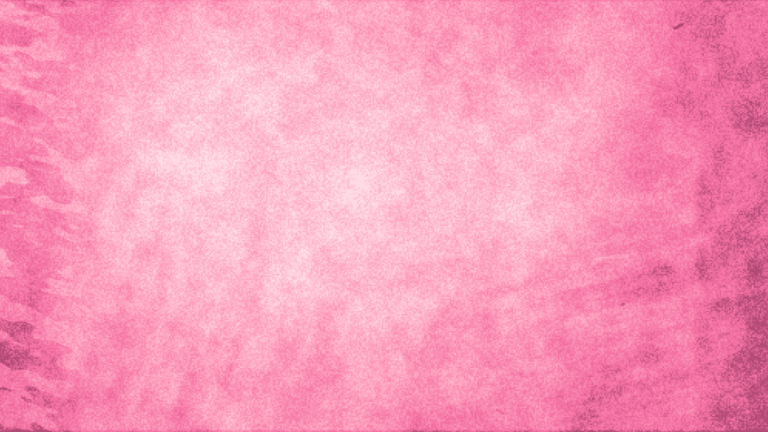
Give the GLSL for this texture, as a WebGL 2 fragment shader.

```glsl
#version 300 es
precision highp float;
// A worn pink paper wall: a pale glow left of centre falls off to rose edges.
// One tone value is built from soft patches, brushed noise, blots and grain,
// then coloured through a ramp from mauve to pale pink.
uniform vec2 u_resolution;
out vec4 outColor;

const vec3 MAUVE = vec3(0.70, 0.29, 0.46);
const vec3 ROSE  = vec3(0.96, 0.45, 0.64);
const vec3 PINK  = vec3(0.99, 0.63, 0.745);
const vec3 BLUSH = vec3(1.00, 0.86, 0.90);
const vec2  GLOW_CENTRE = vec2(0.38, 0.62);
const float GLOW_TONE   = 0.745;
const float EDGE_DROP   = 0.40;
const float CONTRAST    = 1.13;
const float MID_TONE    = 0.60;
const float GRAIN       = 0.19;
const float MOTTLE      = 0.17;
const float CLOUDS      = 0.24;
const float BRUSHING    = 0.16;
const float BLOT_DEPTH  = 0.12;

// Soft patches: centre and radii in parts of the canvas, with tone offsets.
const int PATCHES = 12;
const vec4 PATCH[PATCHES] = vec4[](
    vec4(0.76, 0.77, 0.09, 0.16), vec4(0.22, 0.60, 0.07, 0.18),
    vec4(0.31, 0.80, 0.10, 0.12), vec4(0.50, 0.28, 0.05, 0.06),
    vec4(0.73, 0.49, 0.05, 0.07), vec4(0.835, 0.64, 0.025, 0.10),
    vec4(0.85, 0.37, 0.025, 0.07), vec4(0.70, 0.94, 0.04, 0.09),
    vec4(0.165, 0.12, 0.02, 0.10), vec4(0.41, 0.09, 0.035, 0.08),
    vec4(0.03, 0.17, 0.045, 0.13), vec4(0.36, 0.59, 0.035, 0.11));
const float PATCH_TONE[PATCHES] = float[](
    0.065, 0.05, 0.035, 0.05, 0.04, -0.075,
    -0.06, -0.05, -0.07, -0.05, -0.05, -0.035);

float hash(vec2 cell) {
    uvec2 q = uvec2(ivec2(cell)) * uvec2(1597334673u, 3812015801u);
    uint n = (q.x ^ q.y) * 1597334673u;
    n = (n ^ (n >> 15)) * 2246822519u;
    n ^= n >> 13;
    return float(n >> 8) / 16777216.0;
}

float noise(vec2 p) {
    vec2 i = floor(p), f = fract(p);
    f = f * f * (3.0 - 2.0 * f);
    return mix(mix(hash(i), hash(i + vec2(1, 0)), f.x),
               mix(hash(i + vec2(0, 1)), hash(i + vec2(1, 1)), f.x), f.y);
}

float fbm(vec2 p) {
    float sum = 0.0, weight = 0.5;
    for (int i = 0; i < 5; i++) {
        sum += weight * noise(p);
        p = mat2(1.6, 1.2, -1.2, 1.6) * p + 17.3;
        weight *= 0.5;
    }
    return sum / 0.97;
}

// Noise drawn out along a direction given as an angle.
float brushed(vec2 p, float angle, vec2 scale) {
    float c = cos(angle), s = sin(angle);
    vec2 q = vec2(c * p.x + s * p.y, c * p.y - s * p.x) * scale;
    return 0.6 * noise(q + 31.0) + 0.4 * noise(q * 2.1 + 73.0) - 0.5;
}

float ellipse(vec2 p, vec2 centre, vec2 radii) {
    vec2 d = (p - centre) / radii;
    return exp(-dot(d, d));
}

float stroke(vec2 p, vec2 a, vec2 b, float width) {
    vec2 along = b - a;
    float t = clamp(dot(p - a, along) / dot(along, along), 0.0, 1.0);
    return 1.0 - smoothstep(0.3 * width, width, length(p - a - along * t));
}

vec3 ramp(float tone) {
    vec3 c = mix(MAUVE, ROSE, smoothstep(0.25, 0.46, tone));
    c = mix(c, PINK, clamp((tone - 0.45) / 0.18, 0.0, 1.0));
    return mix(c, BLUSH, clamp((tone - 0.63) / 0.23, 0.0, 1.0));
}

void main() {
    vec2 uv = gl_FragCoord.xy / u_resolution;
    vec2 p = gl_FragCoord.xy / u_resolution.y;
    float cloud = fbm(p * 5.0 + 4.0) - 0.5;
    vec2 warp = vec2(cloud, fbm(p * 6.0 + 40.0) - 0.5);
    // Lopsided glow and large patches
    vec2 d = uv - GLOW_CENTRE, w = uv + 0.07 * warp;
    float fall = d.x * d.x * (d.x > 0.0 ? 0.95 : 1.7) + 0.57 * d.y * d.y;
    float tone = GLOW_TONE - EDGE_DROP * (1.0 - exp(-fall / 0.3));
    for (int i = 0; i < PATCHES; i++)
        tone += PATCH_TONE[i] * ellipse(w, PATCH[i].xy, PATCH[i].zw * 1.2);
    tone += CLOUDS * cloud * mix(0.5, 1.0, smoothstep(0.02, 0.25, fall));
    tone += MOTTLE * (fbm(p * 24.0 + 11.0) - 0.5);
    // Brush directions change from region to region
    float upper = brushed(p, -0.5, vec2(5.0, 70.0)) * ellipse(uv, vec2(0.52, 0.88), vec2(0.2, 0.22));
    float lower = brushed(p, 0.24, vec2(4.0, 45.0)) * ellipse(uv, vec2(0.80, 0.25), vec2(0.22, 0.25));
    float upright = brushed(p, 1.25, vec2(5.0, 26.0)) * ellipse(uv, vec2(0.25, 0.18), vec2(0.2, 0.3));
    tone += BRUSHING * (0.5 * upper + lower + upright);
    // Smeared blots along the left edge
    float leftSide = 1.0 - smoothstep(0.03, 0.17, uv.x + 0.05 * warp.y);
    float blot = brushed(p + 0.05 * warp, -0.2, vec2(12.0, 36.0)) + 0.6 * cloud;
    tone += leftSide * (0.055 - BLOT_DEPTH * smoothstep(-0.05, 0.06, blot));
    // Straight seam on the right and a torn wedge below centre
    tone -= 0.05 * smoothstep(0.902, 0.914, uv.x + 0.008 * warp.x) * (1.0 - smoothstep(0.6, 0.85, uv.y));
    tone -= 0.05 * stroke(p + 0.12 * warp, vec2(0.98, 0.18), vec2(1.13, 0.26), 0.05);
    // Small scratches, specks and the dark rims
    vec2 s = p + 0.03 * warp;
    tone += 0.07 * stroke(s, vec2(1.38, 0.398), vec2(1.47, 0.41), 0.007);
    tone -= 0.15 * stroke(s, vec2(1.558, 0.938), vec2(1.572, 0.945), 0.005);
    tone -= 0.14 * stroke(s, vec2(1.44, 0.293), vec2(1.443, 0.295), 0.006);
    tone -= 0.12 * stroke(s, vec2(1.155, 0.05), vec2(1.168, 0.043), 0.006);
    tone -= 0.10 * (1.0 - smoothstep(0.0, 0.008, uv.y)) + 0.05 * smoothstep(0.994, 1.0, uv.y);
    tone = MID_TONE + CONTRAST * (tone - MID_TONE);
    // Paper grain
    float grain = 0.7 * noise(p * 280.0) + 0.3 * noise(p * 140.0 + 9.0) - 0.5;
    outColor = vec4(ramp(tone + GRAIN * grain), 1.0);
}
```
